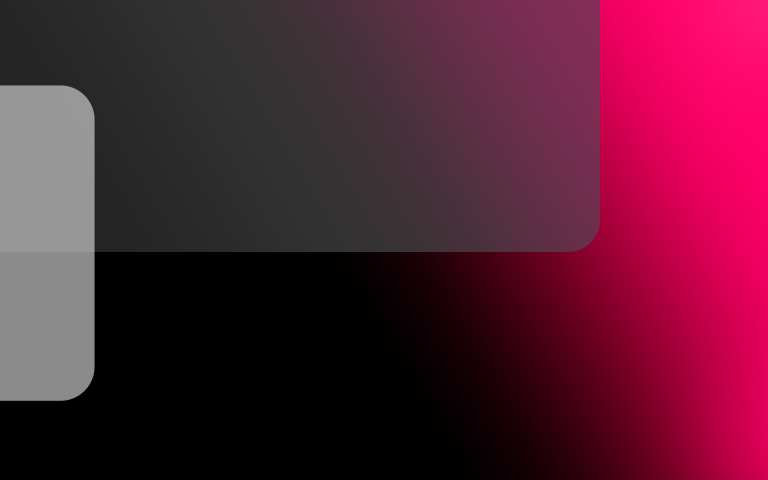
Give the GLSL for this background, as a Shadertoy shader.

```glsl
#define SLANT 0.6
#define GLOW_START 0.92
#define GLOW_END 2.03
#define PANEL_CORNER vec2(1.25, 0.475)
#define PANEL_RADIUS 0.067
#define CARD_CENTER vec2(-0.303, 0.4935)
#define CARD_HALF vec2(0.5, 0.3285)
#define CARD_RADIUS 0.071
#define CARD_OPACITY 0.67

const vec3 PANEL_DARK = vec3(0.145);
const vec3 PANEL_GRAY = vec3(0.205, 0.198, 0.198);
const vec3 PANEL_PLUM = vec3(0.51, 0.175, 0.335);
const vec3 CARD_COLOR = vec3(0.813);

float roundedBox(vec2 p, vec2 halfSize, float radius) {
    vec2 q = abs(p) - halfSize + radius;
    return length(max(q, 0.0)) + min(max(q.x, q.y), 0.0) - radius;
}

float coverage(float dist) {
    return clamp(0.5 - dist * iResolution.y, 0.0, 1.0);
}

float spot(vec2 p, vec2 center, float size) {
    vec2 d = (p - center) / size;
    return exp(-dot(d, d));
}

// Crimson light rising along the diagonal, brighter at the right corners
vec3 backdrop(vec2 p, float diagonal, float right) {
    float red = smoothstep(GLOW_START, GLOW_END, diagonal);
    red = min(red + 0.16 * spot(p, vec2(right, 0.03), 0.2), 1.0);
    vec3 color = red * vec3(1.0, 0.0, 0.23 + 0.18 * red);
    return color + vec3(0.0, 0.09, 0.06) * spot(p, vec2(right, 1.0), 0.17);
}

// Frosted tint: charcoal warming into plum
vec3 frostedPanel(float diagonal) {
    vec3 color = mix(PANEL_DARK, PANEL_GRAY, smoothstep(0.5, 1.1, diagonal));
    return mix(color, PANEL_PLUM, smoothstep(1.0, 1.85, diagonal));
}

void mainImage(out vec4 fragColor, in vec2 fragCoord) {
    vec2 p = fragCoord / iResolution.y;
    float right = iResolution.x / iResolution.y;
    float diagonal = p.x + SLANT * p.y;
    vec3 color = backdrop(p, diagonal, right);

    // Large panel running off the top and left edges
    vec2 panelHalf = vec2(1.0);
    vec2 panelCenter = PANEL_CORNER + vec2(-1.0, 1.0) * panelHalf;
    float panel = roundedBox(p - panelCenter, panelHalf, PANEL_RADIUS);
    color = mix(color, frostedPanel(diagonal), coverage(panel));

    // Translucent card overlapping the panel
    float card = roundedBox(p - CARD_CENTER, CARD_HALF, CARD_RADIUS);
    color = mix(color, CARD_COLOR, CARD_OPACITY * coverage(card));

    fragColor = vec4(color, 1.0);
}
```
